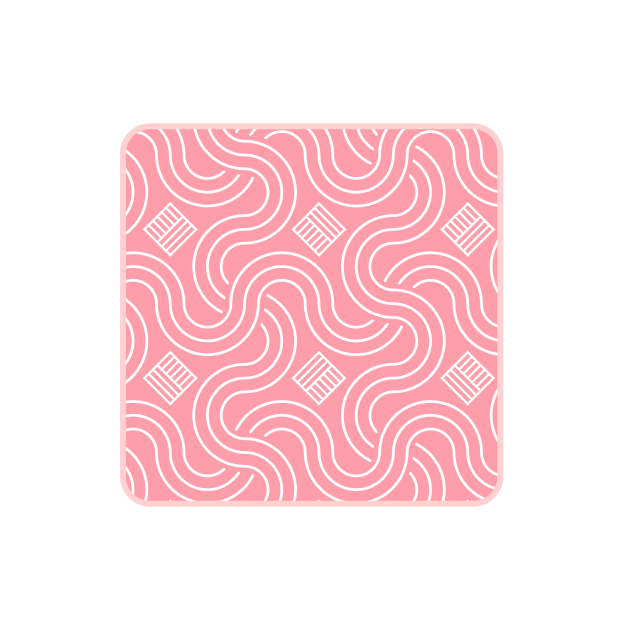
This pattern is drawn by a Shadertoy shader. Its source:

```glsl
// Rounded pink panel of woven three-line waves with striped diamonds, on a white ground.

// Layout, in canvas heights
const vec2  PANEL_CENTER = vec2(0.4870, 0.5078);
const float PANEL_HALF   = 0.2995;
const float PANEL_RADIUS = 0.0470;
const float BORDER       = 0.0092;

// Weave
const float PERIOD       = 0.2324;
const vec2  CROSSING     = vec2(0.3822, 0.5254);  // one crossing of two waves
const float LINE_GAP     = 0.0215;                // spacing of the three lines
const float LINE_HALF    = 0.00215;
const float UNDER_END    = 0.0306;                // where lower lines stop beside the upper wave

// Diamonds
const float STRIPE_STEP  = 0.0095;
const float STRIPE_HALF  = 0.0018;

// Colours
const vec3 WHITE       = vec3(1.0);
const vec3 PINK        = vec3(1.00, 0.62, 0.67);
const vec3 BORDER_PINK = vec3(1.00, 0.82, 0.82);

float coverage(float d) {
    return clamp(0.5 - d * iResolution.y, 0.0, 1.0);
}

// Signed offset from the nearest multiple of step
float wrapCentered(float x, float period) {
    return x - period * floor(x / period + 0.5);
}

float roundedBox(vec2 p, float halfSize, float radius) {
    vec2 q = abs(p) - halfSize + radius;
    return length(max(q, 0.0)) + min(max(q.x, q.y), 0.0) - radius;
}

// Signed distance to a chain of half circles running along x
float arcWave(vec2 q, float direction) {
    float side = q.y < 0.0 ? -direction : direction;
    float x = wrapCentered(q.x - side * PERIOD * 0.25, PERIOD);
    return length(vec2(x, q.y)) - PERIOD * 0.25;
}

// Distance to the nearest of three parallel lines
float tripleLine(float d) {
    return min(abs(d), abs(abs(d) - LINE_GAP));
}

// Two waves per cell, swapping over and under like a checkerboard
float weave(vec2 p) {
    vec2 id = floor(p / PERIOD + 0.5);
    vec2 q = p - id * PERIOD;
    float across = arcWave(q, 1.0);
    float upright = arcWave(q.yx, -1.0);
    bool acrossOnTop = mod(id.x + id.y, 2.0) < 0.5;
    float over = acrossOnTop ? across : upright;
    float under = acrossOnTop ? upright : across;

    // Lower lines end in round caps
    float hidden = max(UNDER_END + LINE_HALF - abs(over), 0.0);
    float lower = length(vec2(tripleLine(under), hidden));
    return min(tripleLine(over), lower) - LINE_HALF;
}

// Square on its corner: long stripes on one half, short ones on the other
float diamond(vec2 p) {
    vec2 id = floor(p / PERIOD);
    vec2 q = p - (id + 0.5) * PERIOD;

    // Quarter turns vary over two by two cells
    vec2 odd = mod(id, 2.0);
    float turns = odd.x < 0.5 ? odd.y : 3.0 - odd.y;
    float angle = radians(45.0 + 90.0 * turns);
    vec2 axis = vec2(cos(angle), sin(angle));
    float u = dot(q, axis);
    float v = dot(q, vec2(-axis.y, axis.x));

    float box = max(abs(u), abs(v)) - 3.0 * STRIPE_STEP;
    float stripes = abs(wrapCentered(u > 0.0 ? u : v, STRIPE_STEP));
    float inside = min(min(stripes, abs(u)), abs(box));
    return (box > 0.0 ? box : inside) - STRIPE_HALF;
}

void mainImage(out vec4 fragColor, in vec2 fragCoord) {
    vec2 p = fragCoord / iResolution.y;
    float panel = roundedBox(p - PANEL_CENTER, PANEL_HALF, PANEL_RADIUS);

    // Line work over the pink fill
    vec2 q = p - CROSSING;
    float lines = min(weave(q), diamond(q));
    vec3 fill = mix(PINK, WHITE, coverage(lines));

    // Ground, border, fill
    vec3 color = mix(WHITE, BORDER_PINK, coverage(panel));
    color = mix(color, fill, coverage(panel + BORDER));
    fragColor = vec4(color, 1.0);
}
```
